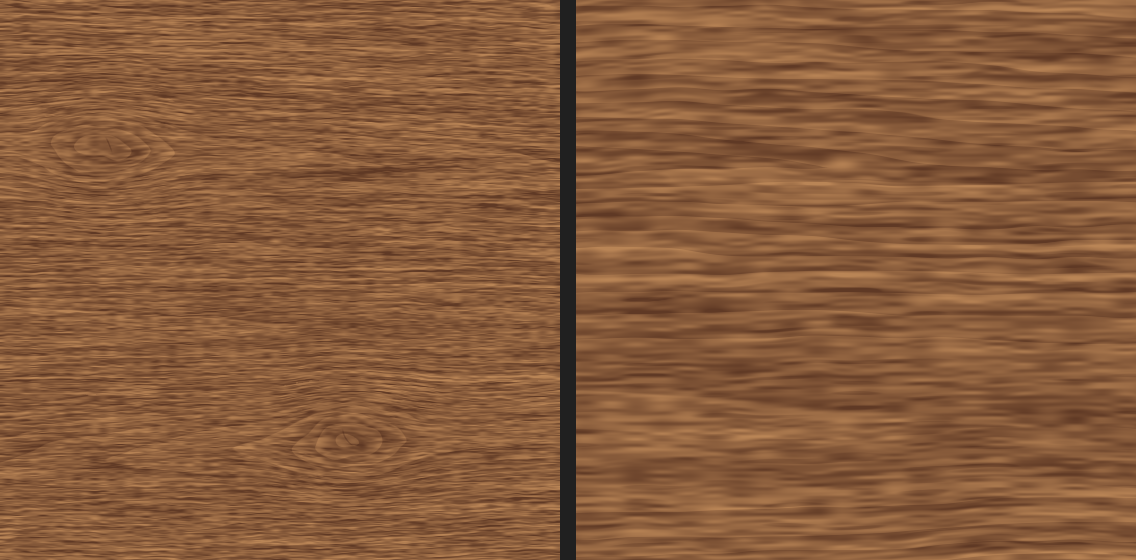
Left, the full canvas; right, a detail of the centre.
Reproduce this texture procedurally as a WebGL 2 fragment shader.

```glsl
#version 300 es
precision highp float;
// Brown wood board with fine horizontal grain, pointed growth rings and two knots.
uniform vec2 u_resolution;
out vec4 fragColor;

float hash(vec2 p) {
    vec3 q = fract(vec3(p.xyx) * 0.1031);
    q += dot(q, q.yzx + 33.33);
    return fract((q.x + q.y) * q.z);
}

float noise(vec2 p) {
    vec2 i = floor(p), f = fract(p);
    f = f * f * (3.0 - 2.0 * f);
    return mix(mix(hash(i), hash(i + vec2(1, 0)), f.x),
               mix(hash(i + vec2(0, 1)), hash(i + vec2(1, 1)), f.x), f.y);
}

// Noise stretched along the grain, centred on zero.
float fibre(vec2 p, float along, float across) {
    return noise(p * vec2(along, across) + across) - 0.5;
}

// Bell-shaped falloff with a separate radius per direction.
float bell(vec2 q, vec2 radius) {
    q /= radius;
    return exp(-dot(q, q));
}

// Growth-ring count (x) and distance from the nearest ring axis (y).
vec2 ringField(vec2 p) {
    // Each axis: height at the left edge, slope, tip position, rings per width.
    vec4 axes[3] = vec4[3](vec4(0.742, -0.058, 0.725, 2.0),
                           vec4(0.418, 0.0, 0.63, 1.5),
                           vec4(0.165, 0.07, 0.165, -4.5));
    float nearest = 10.0, along = 0.0;
    for (int i = 0; i < 3; i++) {
        float d = abs(p.y - axes[i].x - axes[i].y * p.x);
        if (d < nearest) {
            nearest = d;
            along = max(axes[i].w * (p.x - axes[i].z), -1.6);
        }
    }
    float d = sqrt(nearest * nearest + 0.00003);
    float outer = max(d - 0.04, 0.0);
    float count = 18.0 * d + 95.0 * outer * outer / d + along * exp(-150.0 * d * d);
    return vec2(count, d);
}

void main() {
    vec2 uv = gl_FragCoord.xy / u_resolution;
    vec2 knots[2] = vec2[2](vec2(0.185, 0.738), vec2(0.625, 0.218));

    // Wavy grain that parts around the knots.
    vec2 p = uv;
    p.y += 0.010 * (noise(uv * vec2(2.5, 5.0)) - 0.5);
    p.y += 0.004 * (noise(uv * vec2(10.0, 18.0)) - 0.5);
    p.y += 0.0018 * (noise(uv * vec2(38.0, 90.0)) - 0.5);
    float knotRings = 0.0, core = 0.0, crack = 0.0;
    for (int i = 0; i < 2; i++) {
        vec2 q = uv - knots[i];
        p.y -= 0.5 * q.y * bell(q, vec2(0.12, 0.09));
        q += 0.026 * (vec2(noise(uv * 22.0), noise(uv * 22.0 + 50.0)) - 0.5);
        knotRings += 2.8 * bell(q, vec2(0.085, 0.055));
        core += bell(q, vec2(0.034, 0.032));
        float line = abs(q.x + 0.3 * q.y);
        crack += (1.0 - smoothstep(0.0005, 0.003, line)) * (1.0 - smoothstep(0.006, 0.02, abs(q.y)));
    }

    // Rings brighten outward, then drop sharply to dark; they wander less near an axis.
    vec2 field = ringField(p);
    float wander = smoothstep(0.03, 0.1, field.y);
    float phase = field.x - knotRings;
    phase += mix(0.1, 1.0, wander) * fibre(p, 3.5, 30.0);
    phase += mix(0.07, 0.6, wander) * fibre(p, 11.0, 120.0);
    float ring = fract(phase);
    float edge = clamp(1.2 * fwidth(phase), 0.04, 0.3);
    ring = smoothstep(-0.1, 0.95, ring) * (1.0 - smoothstep(1.0 - edge, 1.0, ring));

    // Fine fibres, long light threads and short dark pores.
    float grain = mix(0.5, 1.0, wander) * (0.2 * fibre(p, 4.0, 95.0) + 0.4 * fibre(p, 7.0, 200.0));
    grain += 0.65 * fibre(p, 16.0, 340.0) + 0.85 * fibre(p, 65.0, 500.0);
    float threads = smoothstep(0.14, 0.34, fibre(p, 4.0, 185.0)) * mix(0.25, 1.0, wander);
    float pores = smoothstep(0.16, 0.36, fibre(p, 24.0, 330.0));
    float quiet = 1.0 - 0.4 * min(core, 1.0);

    // Tone from dark to light.
    float tone = 0.45 + 0.45 * (ring - 0.48) + grain * quiet;
    tone += 0.1 * fibre(p, 2.0, 8.0) + 0.08 * fibre(p, 6.0, 40.0);
    tone += 0.36 * threads * quiet - 0.3 * pores * quiet - 0.2 * core - 0.35 * crack;

    vec3 dark = vec3(0.44, 0.28, 0.18), light = vec3(0.66, 0.465, 0.30);
    fragColor = vec4(mix(dark, light, clamp(tone, -0.3, 1.3)), 1.0);
}
```
